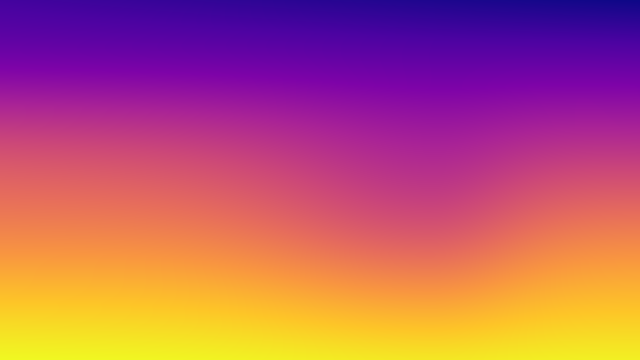
A Shadertoy shader for this background:

```glsl
// Soft sunset gradient: indigo and violet above, pink to yellow below, with a drooping magenta fold.

const float PI = 3.14159;

// Warm palette from indigo (0) to yellow (1), blended between even stops
vec3 sunsetPalette(float heat) {
    const vec3 stops[9] = vec3[9](
        vec3(0.050, 0.030, 0.528), vec3(0.296, 0.010, 0.632), vec3(0.494, 0.012, 0.658),
        vec3(0.665, 0.139, 0.586), vec3(0.798, 0.280, 0.470), vec3(0.902, 0.425, 0.360),
        vec3(0.973, 0.585, 0.252), vec3(0.993, 0.771, 0.155), vec3(0.940, 0.975, 0.131));
    float position = clamp(heat, 0.0, 1.0) * 8.0;
    int index = min(int(position), 7);
    return mix(stops[index], stops[index + 1], position - float(index));
}

// Vertical heat ramp, bent by four sine harmonics that vanish at both ends
float heatProfile(float depth, float top, float bottom, vec4 harmonics) {
    vec4 waves = sin(PI * depth * vec4(1.0, 2.0, 3.0, 4.0));
    return mix(top, bottom, depth) + dot(harmonics, waves);
}

// Gaussian hollow with separate widths to its left and right
float hollow(vec2 offset, float leftWidth, float rightWidth, float height) {
    float width = offset.x < 0.0 ? leftWidth : rightWidth;
    vec2 scaled = offset / vec2(width, height);
    return exp(-dot(scaled, scaled));
}

void mainImage(out vec4 fragColor, in vec2 fragCoord) {
    vec2 uv = fragCoord / iResolution.xy;
    float depth = 1.0 - uv.y;

    // Blend the ramps of the two side edges
    float leftHeat = heatProfile(depth, 0.11, 1.0, vec4(0.021, -0.0125, -0.017, -0.017));
    float rightHeat = heatProfile(depth, 0.0, 0.98, vec4(0.0415, -0.0147, 0.003, 0.001));
    float heat = mix(leftHeat, rightHeat, uv.x);

    // Cooler fold sinking into the warm band
    heat -= 0.135 * hollow(vec2(uv.x - 0.667, depth - 0.62), 0.26, 0.16, 0.30);

    fragColor = vec4(sunsetPalette(heat), 1.0);
}
```
